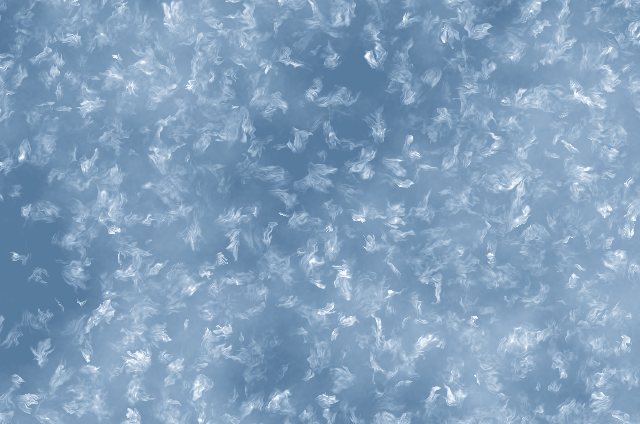
Write a Shadertoy shader that draws this texture.

```glsl
// Frost on a cold surface: ragged ice flakes scattered in stacked layers.
// Each flake is a blunt fan around its root with a toothed rim, one lit side
// and broken streaks; hazy light is added and the tone mapped blue to white.

#define LAYERS 6
#define CELL_BACK 0.110     // flake spacing of the deepest layer
#define CELL_FRONT 0.068    // flake spacing of the top layer
#define DENSITY 0.92        // share of cells that hold a flake
#define LEAN 0.65           // favoured direction, radians
#define LEAN_SPREAD 2.5     // variation around it
#define TEETH 9.0           // rim teeth per radian
#define STREAKS 17.0        // radial streaks per radian
#define GRAIN 0.45          // strength of the fine crystal grain
#define GAIN 1.45           // contrast of the flakes
#define DEEP_BLUE vec3(0.378, 0.511, 0.641)
#define ICE_WHITE vec3(0.78, 0.84, 0.90)

float hash(vec2 p) {
    vec3 q = fract(vec3(p.xyx) * 0.1031);
    q += dot(q, q.yzx + 33.33);
    return fract((q.x + q.y) * q.z);
}

float noise(vec2 p) {
    vec2 i = floor(p), f = fract(p);
    f = f * f * (3.0 - 2.0 * f);
    return mix(mix(hash(i), hash(i + vec2(1, 0)), f.x),
               mix(hash(i + vec2(0, 1)), hash(i + vec2(1, 1)), f.x), f.y);
}

float fbm(vec2 p) {
    float sum = 0.0, amp = 0.5;
    for (int i = 0; i < 4; i++) {
        sum += amp * noise(p);
        p = mat2(1.6, 1.2, -1.2, 1.6) * p + 7.3;
        amp *= 0.5;
    }
    return sum / 0.9375;
}

vec2 wobble(vec2 p) {
    return vec2(noise(p), noise(p + 19.0)) - 0.5;
}

// Slow drift of light over the whole sheet
float drift(vec2 p) {
    vec2 d = p - vec2(1.15, 0.33);
    float cloud = smoothstep(0.25, 0.75, fbm(p * 2.6 + 4.0));
    return 0.62 * cloud + 0.38 * exp(-2.5 * dot(d, d));
}

// Coverage (x) and brightness (y) of a flake; q is in flake lengths
vec2 flake(vec2 q, float spread, float softness, float seed) {
    q.x += 0.55;
    float r = length(q);
    if (r > 1.2 || q.x < 0.0) return vec2(0.0);
    float a = atan(q.y, q.x);
    float u = a / spread;
    float tooth = noise(vec2(a * TEETH + seed, r * 3.0 + seed));
    float rim = sqrt(sqrt(max(0.0, 1.0 - u * u))) * (0.55 + 0.55 * tooth);
    float streak = noise(vec2(a * STREAKS - seed, r * 7.0 + seed));
    streak = smoothstep(0.1, 0.9, streak);
    float litSide = smoothstep(-1.1, 0.5, u);
    float cover = smoothstep(0.0, softness, rim - r);
    cover *= smoothstep(0.05, 0.55, r) * (0.62 + 0.45 * streak);
    cover *= mix(0.5, 1.0, litSide);
    return vec2(min(cover, 1.0), 0.55 + 0.35 * streak + 0.30 * litSide * r);
}

// Lays one layer of flakes over the tone
float addLayer(float tone, vec2 p, float depth, float grain) {
    float cell = mix(CELL_BACK, CELL_FRONT, depth);
    float softness = mix(0.45, 0.10, depth);
    float opacity = mix(0.60, 0.95, depth);
    vec2 shift = vec2(17.0, 31.0) * (1.0 + 5.0 * depth);
    vec2 g = p / cell + shift;
    vec2 id = floor(g);
    for (int y = -1; y <= 1; y++)
    for (int x = -1; x <= 1; x++) {
        vec2 c = id + vec2(x, y);
        vec2 centre = c + vec2(hash(c + 3.1), hash(c + 8.7));
        float light = drift((centre - shift) * cell);
        if (hash(c + 12.3) > DENSITY * (0.45 + 1.1 * light)) continue;

        float angle = LEAN + (hash(c + 21.9) - 0.5) * LEAN_SPREAD;
        if (hash(c + 27.4) < 0.35) angle += 3.1416;
        float size = mix(0.55, 1.20, hash(c + 35.2));
        float spread = mix(0.18, 0.75, hash(c + 41.6));
        float cs = cos(angle), sn = sin(angle);
        vec2 q = mat2(cs, -sn, sn, cs) * (g - centre) / size;
        if (hash(c + 47.7) < 0.5) q.y = -q.y;

        vec2 f = flake(q, spread, softness, 50.0 * hash(c + 55.8));
        float glint = hash(c + 63.5);
        float target = f.y * mix(0.36, 0.95, glint * glint)
                     + 0.15 * (light - 0.5) + GRAIN * (grain - 0.5);
        tone = mix(tone, max(target, tone * 0.80), f.x * opacity);
    }
    return tone;
}

void mainImage(out vec4 fragColor, in vec2 fragCoord) {
    vec2 p = fragCoord / iResolution.y;

    // Coarse and fine bending breaks the flakes into ragged clumps
    vec2 bent = p + 0.016 * wobble(p * 34.0) + 0.009 * wobble(p * 105.0 + 40.0);
    float grain = 0.6 * noise(p * 150.0) + 0.4 * noise(p * 75.0 + 5.0);

    // Soft shaded ground, then flakes from back to front
    float light = drift(p);
    float tone = 0.30 * light + 0.14 * (fbm(p * 16.0) - 0.5);
    tone += 0.06 * (grain - 0.5);
    for (int i = 0; i < LAYERS; i++)
        tone = addLayer(tone, bent, float(i) / float(LAYERS - 1), grain);

    // Contrast, drifting haze and sparkle on the brightest ice
    float haze = 0.30 * (light - 0.45) + 0.40 * (fbm(p * 6.0 + 31.0) - 0.5);
    tone = (tone - 0.27) * GAIN + 0.34 + haze;
    tone += 0.35 * smoothstep(0.62, 0.85, grain) * smoothstep(0.6, 1.1, tone);

    // Blue to white, a little more saturated in the middle tones
    tone = clamp(tone, -0.08, 1.40);
    vec3 color = mix(DEEP_BLUE, ICE_WHITE, tone);
    color += max(0.0, tone * (1.0 - tone)) * vec3(0.0, 0.05, 0.09);
    fragColor = vec4(clamp(color, 0.0, 1.0), 1.0);
}
```
